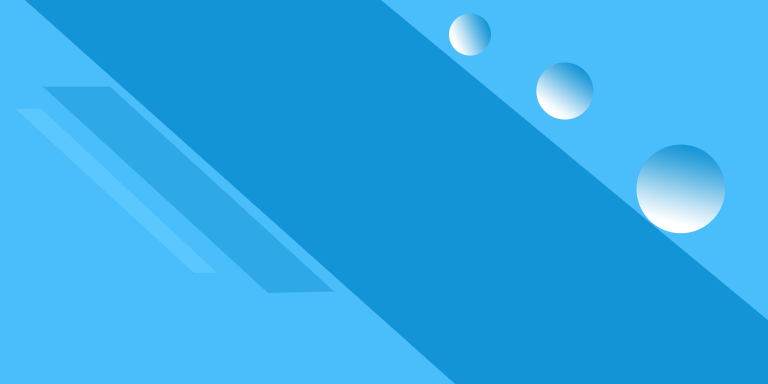
Give the GLSL for this background, as a WebGL 2 fragment shader.

```glsl
#version 300 es
precision highp float;
// Flat blue background: a wide diagonal band, two slanted slabs and three shaded discs.

uniform vec2 u_resolution;
out vec4 fragColor;

// Signed distance to the line a-b, positive on its left side
float lineSide(vec2 p, vec2 a, vec2 b) {
  vec2 d = normalize(b - a);
  return dot(p - a, vec2(-d.y, d.x));
}

// Convex quad with clockwise corners, negative inside
float quad(vec2 p, vec2 a, vec2 b, vec2 c, vec2 d) {
  return max(max(lineSide(p, a, b), lineSide(p, b, c)),
             max(lineSide(p, c, d), lineSide(p, d, a)));
}

// Antialiased coverage of a signed distance
float fill(float dist) {
  return clamp(0.5 - dist * u_resolution.y, 0.0, 1.0);
}

void main() {
  // Canvas spans 2 by 1 units
  vec2 p = gl_FragCoord.xy / u_resolution * vec2(2.0, 1.0);

  vec3 sky = vec3(0.29, 0.74, 0.985);
  vec3 deepBlue = vec3(0.07, 0.58, 0.84);
  vec3 color = sky;

  // Diagonal band between two slightly diverging edges
  float band = max(-lineSide(p, vec2(0.065, 1.0), vec2(1.185, 0.0)),
                   lineSide(p, vec2(0.992, 1.0), vec2(2.0, 0.166)));
  color = mix(color, deepBlue, fill(band));

  // Slanted slabs at the left
  float darkSlab = quad(p, vec2(0.112, 0.774), vec2(0.287, 0.774),
                        vec2(0.870, 0.241), vec2(0.698, 0.237));
  float lightSlab = quad(p, vec2(0.041, 0.716), vec2(0.107, 0.717),
                         vec2(0.566, 0.289), vec2(0.505, 0.289));
  color = mix(color, vec3(0.18, 0.66, 0.905), fill(darkSlab));
  color = mix(color, vec3(0.355, 0.78, 1.0), fill(lightSlab));

  // Discs: xy centre, z radius, w direction of the white-to-blue gradient
  vec4 discs[3] = vec4[3](vec4(1.224, 0.910, 0.0547, 0.4),
                          vec4(1.471, 0.763, 0.0742, 0.95),
                          vec4(1.773, 0.508, 0.1154, 1.33));
  for (int i = 0; i < 3; i++) {
    vec4 disc = discs[i];
    vec2 q = p - disc.xy;
    float shade = dot(q, vec2(cos(disc.w), sin(disc.w))) / disc.z;
    vec3 tint = mix(vec3(1.0), deepBlue, smoothstep(-0.95, 1.0, shade) * 0.35
                    + clamp(shade * 0.55 + 0.43, 0.0, 1.0) * 0.65);
    color = mix(color, tint, fill(length(q) - disc.z));
  }

  fragColor = vec4(color, 1.0);
}
```
